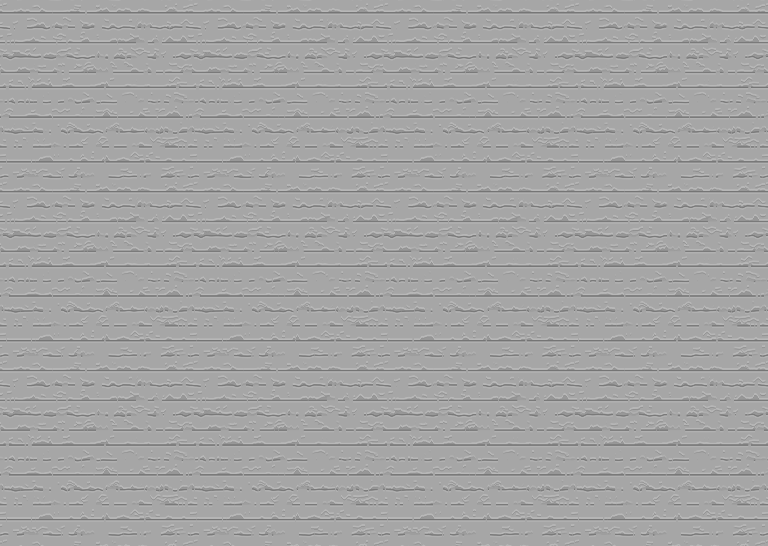
Reproduce this texture map procedurally as a WebGL 1 fragment shader.

```glsl
precision highp float;

uniform vec2 u_resolution;

float hash(vec2 p) {
  return fract(sin(dot(p, vec2(12.9898, 78.233))) * 43758.5453);
}

// One-dimensional noise that wraps after the given number of cells
float wrapNoise(float x, float cells, float seed) {
  float cell = floor(x * cells);
  float f = fract(x * cells);
  float a = hash(vec2(mod(cell, cells), seed));
  float b = hash(vec2(mod(cell + 1.0, cells), seed));
  return mix(a, b, f * f * (3.0 - 2.0 * f));
}

float stroke(float d, float halfWidth, float pixel) {
  return 1.0 - smoothstep(halfWidth - 0.5 * pixel, halfWidth + 0.5 * pixel, abs(d));
}

void main() {
  vec2 p = gl_FragCoord.xy / u_resolution.y;
  float x = p.x / 0.3493;
  float pixel = 1.0 / (0.0273 * u_resolution.y);

  // Twelve board seams per tile; rise is the height above the seam
  float depth = (1.0 - p.y - 0.0234) / 0.0273;
  float seam = ceil(depth - 0.25);
  float rise = seam - depth;
  float row = mod(seam, 12.0);

  // Wear classes: solid, wavy, sparse and broken seams
  float rank = mod(row * 5.0 + 1.0, 12.0);
  float solid = 1.0 - step(3.5, rank);
  float wavy = step(3.5, rank) * step(rank, 6.5);
  float sparse = step(6.5, rank) * step(rank, 8.5);
  float seed = row * 7.0 + 1.0;

  float rough = wrapNoise(x, 91.0, seed);
  float bend = wrapNoise(x, 37.0, seed + 1.0) - 0.5;
  float y = rise - bend * (0.15 * wavy + 0.1 * sparse);
  float gap = mix(0.35, 0.2, solid) + 0.14 * sparse;
  float wear = 0.65 * wrapNoise(x, 29.0, seed + 2.0) + 0.35 * rough;
  float ink = smoothstep(gap, gap + 0.05, wear);

  // Chipped mounds resting on the seam
  float swell = wrapNoise(x, 27.0, seed + 3.0);
  float mound = max(0.0, swell - 0.46) * (0.15 + 0.5 * rough) * (1.0 - 0.3 * sparse);
  float chip = smoothstep(0.03, 0.08, mound) * mix(0.5, 0.9, ink);
  float body = chip * smoothstep(-0.5 * pixel, 0.5 * pixel, y)
             * (1.0 - smoothstep(mound - 0.5 * pixel, mound + 0.5 * pixel, y));

  vec3 color = vec3(0.65);
  color = mix(color, vec3(0.70), 0.85 * ink * stroke(y + 0.1, 0.05, pixel));
  color = mix(color, vec3(0.72), max(ink, chip) * stroke(y - mound - 0.1, 0.055, pixel));
  color = mix(color, vec3(0.59), body);
  color = mix(color, vec3(0.52), 0.5 * chip * stroke(y - mound, 0.03, pixel));

  // Loose flakes with a pale edge above the seam
  for (int i = 0; i < 2; i++) {
    float k = float(i);
    float flakeSeed = seed + 100.0 + 13.0 * k;
    float level = 0.16 + 0.15 * k + 0.28 * wrapNoise(x, 41.0, flakeSeed);
    float present = smoothstep(0.7, 0.77, wrapNoise(x, 35.0 + 4.0 * k, flakeSeed + 1.0));
    color = mix(color, vec3(0.715), present * stroke(rise - level - 0.1, 0.055, pixel));
    color = mix(color, vec3(0.56), 0.75 * present * stroke(rise - level, 0.035, pixel));
  }

  // Dark seam
  float tone = mix(0.48, 0.46, solid);
  color = mix(color, vec3(tone), ink * stroke(y, 0.045, pixel));
  gl_FragColor = vec4(color, 1.0);
}
```
